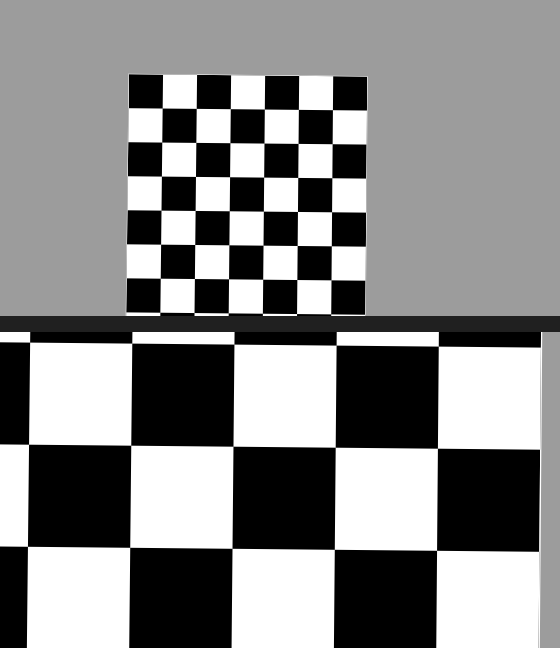
Top, the full canvas; bottom, a detail of the centre.
Give the GLSL for this pattern, as a WebGL 1 fragment shader.

```glsl
precision mediump float;
// A slightly tilted black and white checkerboard on flat grey, running off the
// lower edge. Board coordinates count cells from the top middle of the board;
// the checks are the product of two smoothed square waves.

uniform vec2 u_resolution;

const float PI = 3.14159265;
const float COLUMNS = 7.0;
const float CELL = 0.1077;               // cell side, in canvas heights
const float TILT = 0.0098;               // clockwise turn, in radians
const float TAPER = 0.0006;              // widening per row
const float RIM = 0.012;                 // pale rim, in cells
const vec2 TOP_MIDDLE = vec2(0.7852, 0.7616);
const vec3 GREY = vec3(0.61);
const vec3 BLACK = vec3(0.0);
const vec3 WHITE = vec3(1.0);

// Maps a canvas point to (column, row), with rows counted downwards.
vec2 boardCoords(vec2 point, vec2 topMiddle, float cell, float tilt) {
  vec2 p = (point - topMiddle) * vec2(1.0, -1.0);
  float c = cos(tilt);
  float s = sin(tilt);
  vec2 q = vec2(c * p.x + s * p.y, c * p.y - s * p.x) / cell;
  q.x /= 1.0 + TAPER * q.y;
  return q + vec2(0.5 * COLUMNS, 0.0);
}

// Square wave of period 2 with edges softened over one pixel.
float squareWave(float x, float pixel) {
  return clamp(sin(PI * x) / (0.5 * PI * pixel), -1.0, 1.0);
}

// Coverage of the region where the signed distance is negative.
float coverage(float dist, float pixel) {
  return clamp(0.5 - dist / pixel, 0.0, 1.0);
}

// Signed distance to the board, which has no lower end.
float boardDistance(vec2 cellPos, float columns) {
  float side = abs(cellPos.x - 0.5 * columns) - 0.5 * columns;
  return max(side, -cellPos.y);
}

// Black at the top left cell, alternating both ways.
vec3 checks(vec2 cellPos, float pixel) {
  float wave = squareWave(cellPos.x, pixel) * squareWave(cellPos.y, pixel);
  return mix(WHITE, BLACK, 0.5 + 0.5 * wave);
}

void main() {
  vec2 point = gl_FragCoord.xy / u_resolution.y;
  float pixel = 1.0 / (u_resolution.y * CELL);
  vec2 cellPos = boardCoords(point, TOP_MIDDLE, CELL, TILT);
  float dist = boardDistance(cellPos, COLUMNS);

  // Grey ground, pale rim, then the checks on top
  vec3 color = mix(GREY, WHITE, coverage(dist - RIM, pixel));
  color = mix(color, checks(cellPos, pixel), coverage(dist, pixel));

  gl_FragColor = vec4(color, 1.0);
}
```
